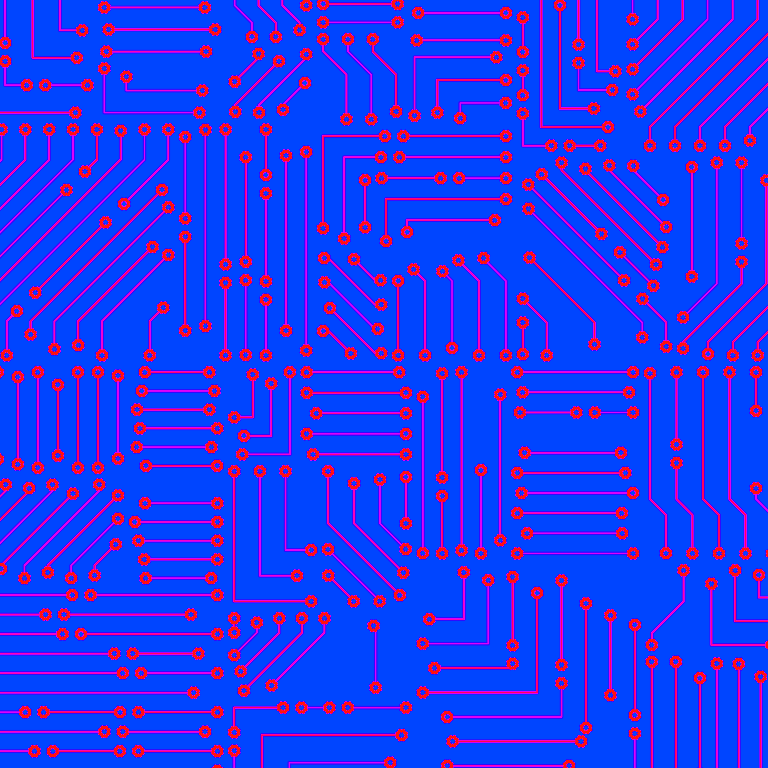
Give the GLSL for this pattern, as a three.js fragment shader.

```glsl
// Circuit board: bundles of bent traces ending in ring pads, glowing red and magenta on blue.
varying vec2 vUv;

float hash(vec2 p) {
  return fract(sin(dot(p, vec2(127.1, 311.7))) * 43758.5453);
}

float segmentDistance(vec2 p, vec2 a, vec2 b) {
  vec2 ab = b - a;
  return length(p - a - ab * clamp(dot(p - a, ab) / max(dot(ab, ab), 1e-8), 0.0, 1.0));
}

// Point at parameter t of a lane: nested corners, or a run with a 45 degree jog
vec2 route(float t, float lane, vec2 size, vec2 jog, bool corner) {
  if (corner) return size - lane + vec2(min(t, 0.0), -max(t, 0.0));
  return vec2(t, lane + clamp(t - jog.x, 0.0, jog.y));
}

float pad(vec2 p) {
  float r = length(p) + 0.0006 * cos(8.0 * atan(p.y, p.x + 1e-6));
  return 1.0 - smoothstep(0.0012, 0.0036, abs(r - 0.0057));
}

// Colour ramp from board to pad
vec3 heat(float v) {
  vec3 c = mix(vec3(0.0, 0.27, 1.0), vec3(0.18, 0.04, 1.0), smoothstep(0.0, 0.18, v));
  c = mix(c, vec3(0.87, 0.0, 0.98), smoothstep(0.38, 0.55, v));
  c = mix(c, vec3(1.0, 0.0, 0.70), smoothstep(0.57, 0.66, v));
  c = mix(c, vec3(1.0, 0.0, 0.36), smoothstep(0.66, 0.76, v));
  return mix(c, vec3(1.0, 0.07, 0.04), smoothstep(0.78, 0.92, v));
}

void main() {
  // Split the board into irregular blocks
  vec2 lo = vec2(-0.04), hi = vec2(1.03);
  float id = 1.0;
  for (int i = 0; i < 6; i++) {
    if (i > 3 && hash(vec2(id, 9.0)) < 0.35) break;
    vec2 cut = mix(lo, hi, mix(0.35, 0.65, hash(vec2(id, 1.0))));
    bool across = hi.x - lo.x > hi.y - lo.y;
    bool below = across ? vUv.x < cut.x : vUv.y < cut.y;
    if (across) { if (below) hi.x = cut.x; else lo.x = cut.x; }
    else { if (below) hi.y = cut.y; else lo.y = cut.y; }
    id = id * 2.0 + (below ? 0.0 : 1.0);
  }

  // Local frame of the block: margin, turn and mirror
  vec2 size = hi - lo - 0.022;
  vec2 p = vUv - lo - 0.011;
  bool upright = size.y > size.x;
  if (hash(vec2(id, 2.0)) < 0.25) upright = !upright;
  if (upright) { p = p.yx; size = size.yx; }
  if (hash(vec2(id, 3.0)) < 0.5) p.x = size.x - p.x;
  if (hash(vec2(id, 4.0)) < 0.5) p.y = size.y - p.y;

  // Bundle shape and lane spacing
  bool corner = hash(vec2(id, 5.0)) < 0.15;
  float slant = max(0.0, 1.9 * hash(vec2(id, 6.0)) - 0.8);
  float rise = min(size.x * 0.8, size.y * slant);
  vec2 jog = vec2(hash(vec2(id, 7.0)) * (size.x - rise), rise);
  float pitch = size.y / max(1.0, floor(size.y / (rise > 0.0 ? 0.029 : 0.024)));
  float across = corner ? min(size.x - p.x, size.y - p.y)
                        : p.y - clamp(p.x - jog.x, 0.0, jog.y);

  float v = 0.0;
  for (int k = -1; k <= 1; k++) {
    float index = floor(across / pitch + 0.5) + float(k);
    float lane = index * pitch;
    vec2 seed = vec2(id * 7.3 + index, index * 3.1 + 20.0);

    // Ends of the lane inside the block
    float start = lane < -0.001 ? jog.x - lane : 0.0;
    float stop = lane + jog.y > size.y + 0.001 ? jog.x + size.y - lane : size.x;
    bool outside = lane > size.y + 0.001 || lane + jog.y < -0.001;
    if (corner) {
      start = lane - size.x;
      stop = size.y - lane;
      outside = index < 0.0 || lane > min(size.x, size.y) - 0.02;
    }
    if (outside) continue;
    float slack = 0.25 * (stop - start);
    start += slack * max(0.0, hash(seed + 80.0) - 0.45);
    stop -= slack * max(0.0, hash(seed + 90.0) - 0.45);

    // Break the lane into traces with a pad at each end
    float count = floor(clamp((stop - start) / mix(0.06, 0.17, hash(seed)), 1.0, 4.0));
    float span = (stop - start + 0.024) / count;
    for (int i = 0; i < 4; i++) {
      float n = float(i);
      if (n >= count) break;
      float shiftA = n > 0.0 ? 0.6 * hash(seed + n) - 0.3 : 0.0;
      float shiftB = n + 1.0 < count ? 0.6 * hash(seed + n + 1.0) - 0.3 : 0.0;
      float a = start + (n + shiftA) * span;
      float b = start + (n + 1.0 + shiftB) * span - 0.024;
      if (b - a < 0.018 || hash(seed + n + 40.0) < 0.04) continue;

      vec2 bends = clamp(corner ? vec2(0.0) : vec2(jog.x, jog.x + jog.y), a, b);
      vec2 A = route(a, lane, size, jog, corner);
      vec2 B = route(bends.x, lane, size, jog, corner);
      vec2 C = route(bends.y, lane, size, jog, corner);
      vec2 D = route(b, lane, size, jog, corner);
      float d = min(segmentDistance(p, A, B), min(segmentDistance(p, B, C), segmentDistance(p, C, D)));
      d = max(d, 0.006 - min(length(p - A), length(p - D))); // keep the pad holes open
      float peak = mix(0.54, 0.84, hash(seed + n + 60.0));
      v = max(v, peak * (1.0 - smoothstep(0.0002, 0.0032, d)));
      v = max(v, max(pad(p - A), pad(p - D)));
    }
  }
  gl_FragColor = vec4(heat(v), 1.0);
}
```
